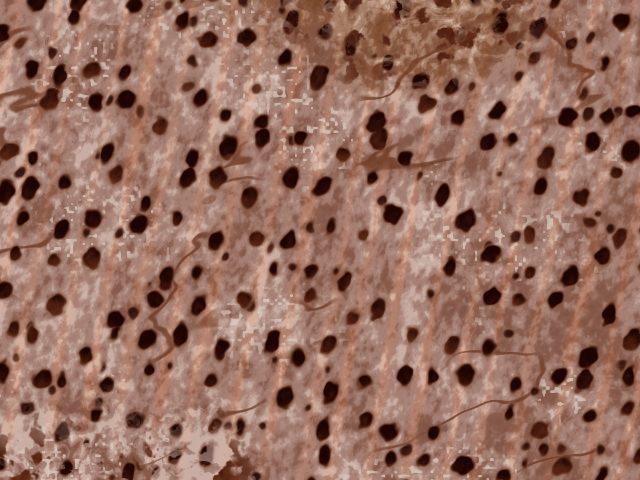
A WebGL 2 fragment shader for this texture:

```glsl
#version 300 es
precision highp float;
// End grain of a porous wood: slanted pale rays divide mauve tissue into lanes.
// Jittered cells hold dark oval pores; layered noise adds mottling, thin cracks,
// bright glints and a few torn, fibrous patches.
uniform vec2 u_resolution;
out vec4 fragColor;

const float LANE = 0.076;   // distance between rays
const float STEP = 0.081;   // distance between pores along a lane
const float SLANT = 0.19;   // sideways lean of the rays

const vec3 BLACK = vec3(0.11, 0.015, 0.008);
const vec3 DARK = vec3(0.26, 0.07, 0.03);
const vec3 RUST = vec3(0.43, 0.22, 0.13);
const vec3 SHADE = vec3(0.53, 0.355, 0.295);
const vec3 TISSUE = vec3(0.65, 0.50, 0.455);
const vec3 PALE = vec3(0.79, 0.68, 0.64);

float hash(vec2 p) {
  vec3 h = fract(p.xyx * vec3(0.1031, 0.1030, 0.0973));
  h += dot(h, h.yzx + 33.33);
  return fract((h.x + h.y) * h.z);
}

float noise(vec2 p) {
  vec2 i = floor(p), f = fract(p);
  f = f * f * (3.0 - 2.0 * f);
  vec2 e = vec2(0.0, 1.0);
  return mix(mix(hash(i), hash(i + e.yx), f.x),
             mix(hash(i + e), hash(i + e.yy), f.x), f.y);
}

float fbm(vec2 p) {
  float sum = 0.0, amp = 0.53;
  for (int i = 0; i < 4; i++) {
    sum += amp * noise(p);
    p = mat2(1.6, 1.2, -1.2, 1.6) * p + 17.3;
    amp *= 0.5;
  }
  return sum;
}

// Nearest pore: x = signed distance, y = random tone, z = height inside it
vec3 pores(vec2 q, float size, float share, float seed) {
  vec3 best = vec3(1.0, 0.0, 0.0);
  vec2 cell = floor(q / vec2(LANE, STEP));
  float ragged = (noise(q * 75.0 + seed) - 0.5) * 0.009;
  for (int y = -1; y <= 1; y++)
  for (int x = -1; x <= 1; x++) {
    vec2 id = cell + vec2(x, y);
    vec2 key = id + seed;
    if (hash(key + 5.7) > share) continue;
    vec2 jitter = vec2(hash(key + 11.3), hash(key + 27.9)) - 0.5;
    vec2 e = q - (id + 0.5 + jitter * vec2(0.55, 0.8)) * vec2(LANE, STEP);
    float radius = size * mix(0.65, 1.2, hash(key + 41.1));
    float stretch = mix(0.95, 1.3, hash(key + 63.5));
    float d = length(e * vec2(stretch, 1.0 / stretch)) - radius + ragged;
    if (d < best.x) best = vec3(d, hash(key + 81.7), e.y / radius);
  }
  return best;
}

// Strength of the pale ray nearest to a grain position
float rays(vec2 q) {
  float s = q.x / LANE, id = floor(s + 0.5);
  float d = abs(s - id - (hash(vec2(id, 3.0)) - 0.5) * 0.3);
  float width = mix(0.10, 0.22, noise(vec2(id * 7.0, q.y * 9.0)));
  float strength = mix(0.45, 1.0, noise(vec2(id * 5.0 + 40.0, q.y * 5.0)));
  return strength * (1.0 - smoothstep(width * 0.4, width * 1.3, d));
}

// Thin wandering lines that come and go
float cracks(vec2 p) {
  vec2 r = vec2(p.x + 0.35 * p.y, p.y - 0.35 * p.x);
  float line = abs(fbm(r * vec2(3.0, 7.0) + 8.0) - 0.5);
  float gate = smoothstep(0.5, 0.68, noise(p * 6.0 + 31.0));
  return gate * (1.0 - smoothstep(0.006, 0.026, line));
}

vec3 tissueColor(float t) {
  vec3 low = mix(SHADE, TISSUE, smoothstep(0.0, 0.5, t));
  return mix(low, PALE, smoothstep(0.5, 1.0, t)) + 0.1 * min(t, 0.0);
}

vec3 poreColor(float d, float tone, float height, float grain) {
  float filled = smoothstep(0.5, 1.0, tone) * 0.7 + grain - 0.45 - 0.3 * height;
  vec3 inner = mix(BLACK, mix(DARK, RUST, 0.5 * tone), clamp(filled, 0.0, 1.0));
  return mix(RUST, inner, smoothstep(0.0, 0.0055, -d));
}

vec3 addPore(vec3 col, vec3 pore, float grain, float cover) {
  col = mix(col, SHADE * 0.92, 0.55 * cover * (1.0 - smoothstep(0.0, 0.008, pore.x)));
  float mask = cover * (1.0 - smoothstep(-0.002, 0.002, pore.x));
  return mix(col, poreColor(pore.x, pore.y, pore.z, grain), mask);
}

void main() {
  vec2 p = gl_FragCoord.xy / u_resolution.y;
  vec2 q = vec2(p.x - SLANT * p.y, p.y);
  q.x += 0.022 * (noise(p * 3.0) - 0.5) + 0.008 * (noise(p * 17.0) - 0.5);

  // Torn patches: lower left edge and upper middle
  float wobble = 0.25 * (fbm(p * 9.0) - 0.5);
  float corner = 1.0 - smoothstep(0.08, 0.34, length((p - vec2(0.12, 0.0)) * vec2(0.5, 1.5)) + wobble);
  float top = 1.0 - smoothstep(0.06, 0.24, length((p - vec2(0.82, 0.97)) * vec2(0.6, 1.2)) + wobble);
  float torn = max(corner, top);

  // Mottled tissue, darker to the lower right
  float fine = fbm(q * vec2(75.0, 55.0));
  float t = 0.52 + 1.1 * (fbm(q * vec2(15.0, 9.0)) - 0.5) + 1.35 * (fine - 0.5);
  t += 0.22 * corner - 0.12 * top - 0.22 * smoothstep(0.5, 1.3, p.x) * (1.0 - 0.6 * p.y);
  vec2 curl = vec2(fbm(p * 14.0), fbm(p * 14.0 + 50.0));
  float fibre = fbm(p * vec2(28.0, 38.0) + curl * 6.0);
  t += torn * 2.2 * (fibre - 0.48);

  float ray = rays(q) * (1.0 - 0.7 * torn);
  vec3 col = tissueColor(t + 0.1 * ray);
  col += ray * vec3(0.065, 0.005, -0.035) + top * vec3(0.0, -0.01, -0.05);

  // Glints, cracks and torn hollows
  float glint = smoothstep(0.66, 0.85, noise(p * 120.0)) * smoothstep(0.48, 0.72, fbm(p * 6.0 + 70.0));
  col = mix(col, vec3(0.86, 0.81, 0.77), 0.75 * glint);
  col = mix(col, RUST, 0.8 * cracks(p));
  col = mix(col, mix(RUST, DARK, fine), torn * smoothstep(0.6, 0.7, fbm(p * 26.0 + 12.0)));

  // Small pores first, then the main ones
  float cover = 1.0 - 0.65 * torn * smoothstep(0.38, 0.55, fibre);
  col = addPore(col, pores(q + 0.031, 0.010, 0.3, 190.0), fine, 0.85 * cover);
  col = addPore(col, pores(q, 0.0185, 0.78, 20.0), fine, cover);
  fragColor = vec4(clamp(col, 0.0, 1.0), 1.0);
}
```
